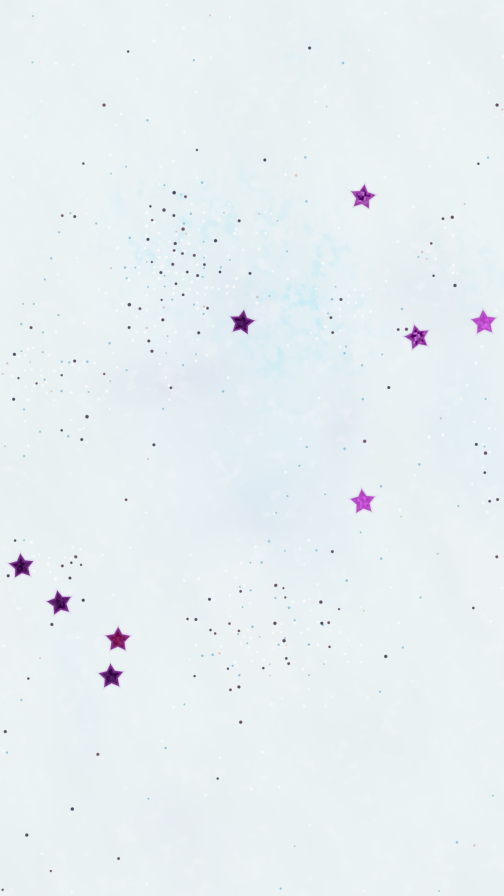
This background is drawn by a Shadertoy shader. Its source:

```glsl
// Pale watercolour paper with loose glitter and a few purple foil stars.
// Soft blobs and value noise tint the paper, a jittered grid scatters the
// glitter by a density field, and a folded distance function draws the stars.

const float PI = 3.14159;
const vec3 PAPER = vec3(0.921, 0.948, 0.955);
const vec3 LAVENDER = vec3(0.86, 0.875, 0.93);
const vec3 SKY = vec3(0.862, 0.925, 0.958);
const vec3 AQUA = vec3(0.75, 0.92, 0.965);

float hash(vec2 p) {
    return fract(sin(dot(p, vec2(127.1, 311.7))) * 43758.5453);
}

float noise(vec2 p) {
    vec2 i = floor(p), f = fract(p);
    f = f * f * (3.0 - 2.0 * f);
    return mix(mix(hash(i), hash(i + vec2(1, 0)), f.x),
               mix(hash(i + vec2(0, 1)), hash(i + vec2(1, 1)), f.x), f.y);
}

float fbm(vec2 p) {
    float sum = 0.0, amp = 0.5;
    for (int i = 0; i < 5; i++) {
        sum += amp * noise(p);
        p = mat2(1.6, 1.2, -1.2, 1.6) * p + 7.3;
        amp *= 0.5;
    }
    return sum;
}

// Gaussian spot, 1 at its centre.
float blob(vec2 p, vec2 centre, vec2 size) {
    vec2 q = (p - centre) / size;
    return exp(-dot(q, q));
}

vec3 paper(vec2 p) {
    vec2 w = p + 0.09 * (vec2(fbm(p * 11.0), fbm(p * 11.0 + 40.0)) - 0.5);
    vec2 slant = vec2(p.x * 0.9 + p.y * 0.4, p.y * 0.9 - p.x * 0.4);
    vec3 col = PAPER + 0.022 * (fbm(slant * vec2(22.0, 9.0)) - 0.5);

    // Broad washes
    float sky = 0.5 * blob(w, vec2(0.27, 0.53), vec2(0.13, 0.2))
              + 0.35 * blob(w, vec2(0.27, 0.44), vec2(0.07, 0.05))
              + 0.55 * blob(w, vec2(0.53, 0.53), vec2(0.05, 0.09))
              + 0.3 * blob(w, vec2(0.09, 0.23), vec2(0.03, 0.1));
    col = mix(col, SKY, min(sky, 0.9));
    float lavender = 0.55 * blob(w, vec2(0.2, 0.57), vec2(0.06, 0.035))
                   + 0.3 * blob(w, vec2(0.27, 0.67), vec2(0.04, 0.05))
                   + 0.4 * blob(w, vec2(0.36, 0.53), vec2(0.02, 0.05))
                   + 0.25 * blob(w, vec2(0.48, 0.67), vec2(0.06, 0.05))
                   + 0.3 * blob(w, vec2(0.27, 0.43), vec2(0.06, 0.04))
                   + 0.2 * blob(w, vec2(0.2, 0.06), vec2(0.04, 0.04));
    col = mix(col, LAVENDER, lavender);

    // Fine mottled pigment and bare paper between
    float area = blob(p, vec2(0.33, 0.66), vec2(0.07, 0.1))
               + 0.7 * blob(p, vec2(0.2, 0.74), vec2(0.08, 0.08))
               + 0.35 * blob(p, vec2(0.35, 0.95), vec2(0.06, 0.03))
               + 0.35 * blob(p, vec2(0.52, 0.7), vec2(0.06, 0.06))
               + 0.2 * blob(p, vec2(0.1, 0.87), vec2(0.12, 0.05));
    float patches = smoothstep(0.32, 0.65, fbm(slant * 26.0));
    float flakes = smoothstep(0.42, 0.7, fbm(slant * vec2(130.0, 95.0) + 5.0));
    col = mix(col, AQUA, area * (0.1 + 0.7 * patches * flakes));
    float bare = smoothstep(0.55, 0.75, fbm(slant * 75.0 + 21.0));
    col = mix(col, vec3(0.945, 0.957, 0.965), 0.45 * bare);

    // Slanted pale brush strokes
    float stroke = smoothstep(0.5, 0.75, fbm(vec2((p.x + 0.35 * p.y) * 15.0, p.y * 3.0)));
    return mix(col, vec3(0.938, 0.953, 0.96), 0.6 * stroke * smoothstep(0.7, 0.2, p.y));
}

float glitterDensity(vec2 p) {
    return 0.42 * blob(p, vec2(0.2, 0.7), vec2(0.065, 0.085))
         + 0.3 * blob(p, vec2(0.05, 0.57), vec2(0.06, 0.06))
         + 0.34 * blob(p, vec2(0.31, 0.3), vec2(0.08, 0.055))
         + 0.3 * blob(p, vec2(0.38, 0.65), vec2(0.035, 0.04))
         + 0.25 * blob(p, vec2(0.49, 0.71), vec2(0.025, 0.03))
         + 0.3 * blob(p, vec2(0.06, 0.36), vec2(0.05, 0.03))
         + 0.25 * blob(p, vec2(0.55, 0.47), vec2(0.02, 0.05)) + 0.002;
}

// One jittered dot per grid cell; x is coverage, y a random tone.
vec2 glitter(vec2 p, float cells, float radius, float amount, float seed, float px) {
    vec2 id = floor(p * cells);
    vec2 key = id + seed;
    vec2 jitter = 0.2 + 0.6 * vec2(hash(key + 3.1), hash(key + 8.7));
    float present = step(hash(key), amount * glitterDensity((id + 0.5) / cells));
    float d = length(p - (id + jitter) / cells) - radius * (0.7 + 0.5 * hash(key + 5.9));
    return vec2(present * smoothstep(0.8, -0.8, d / px), hash(key + 12.3));
}

// Five-pointed star: fold into half a point, then distance to its edge.
float starDistance(vec2 p, float radius) {
    float a = mod(atan(p.x, p.y) + PI / 5.0, PI * 0.4) - PI / 5.0;
    vec2 q = length(p) * vec2(abs(sin(a)), cos(a)), tip = vec2(0, radius);
    vec2 edge = 0.54 * radius * vec2(sin(PI / 5.0), cos(PI / 5.0)) - tip;
    return dot(q - tip, normalize(vec2(-edge.y, edge.x)));
}

// The first five ring the upper right, the rest bend down the lower left.
vec2 starCentre(int i) {
    float a = float(i) * PI * 0.5, k = float(i - 5);
    vec2 ring = vec2(0.135 * cos(a), 0.17 * sin(a) + 0.03 * abs(cos(a)));
    if (i < 5) return vec2(0.405, 0.61) + ring * (i == 4 ? 0.45 : 1.0);
    return vec2(0.082 + 0.058 * sin(1.3 * k - 1.57), 0.368 - 0.041 * k);
}

vec3 addStar(vec3 col, vec2 p, int i, float px) {
    float turn = 0.5 * (hash(vec2(i, 4)) - 0.5);
    vec2 q = mat2(cos(turn), sin(turn), -sin(turn), cos(turn)) * (p - starCentre(i));
    float d = starDistance(q, 0.0142);
    float tone = i < 5 ? 1.0 - 0.5 * float(i % 3) : 0.0;
    vec3 foil = mix(vec3(0.25, 0.06, 0.31), vec3(0.76, 0.32, 0.82), tone);
    if (i == 7) foil = vec3(0.46, 0.08, 0.3);
    float sparkle = noise(q * 420.0 + float(i) * 9.0) - 0.5;
    foil += sparkle * mix(0.2, 0.6, 1.0 - abs(2.0 * tone - 1.0));
    vec3 rim = mix(vec3(0.56, 0.22, 0.62), vec3(0.72, 0.3, 0.76), tone);
    foil = mix(foil, rim, 0.8 * smoothstep(-0.003, -0.0008, d));
    col = mix(col, vec3(0.74, 0.69, 0.82), 0.3 * smoothstep(0.003, 0.0, d));
    return mix(col, foil, smoothstep(0.8, -0.8, d / px));
}

void mainImage(out vec4 fragColor, in vec2 fragCoord) {
    vec2 p = fragCoord / iResolution.y;
    float px = 1.0 / iResolution.y;
    vec3 col = paper(p);

    // White flecks, then coloured and dark glitter
    vec2 fleck = glitter(p, 120.0, 0.0015, 1.0, 17.0, px);
    col = mix(col, vec3(0.985), 0.8 * fleck.x);
    vec2 tint = glitter(p, 95.0, 0.0012, 0.45, 53.0, px);
    col = mix(col, mix(vec3(0.35, 0.65, 0.78), vec3(0.8, 0.66, 0.6), step(0.65, tint.y)), 0.6 * tint.x);
    vec2 dark = glitter(p, 80.0, 0.0016, 0.8, 91.0, px);
    col = mix(col, mix(vec3(0.17, 0.2, 0.29), vec3(0.42, 0.26, 0.33), dark.y), 0.88 * dark.x);

    for (int i = 0; i < 9; i++) col = addStar(col, p, i, px);
    fragColor = vec4(col, 1.0);
}
```
